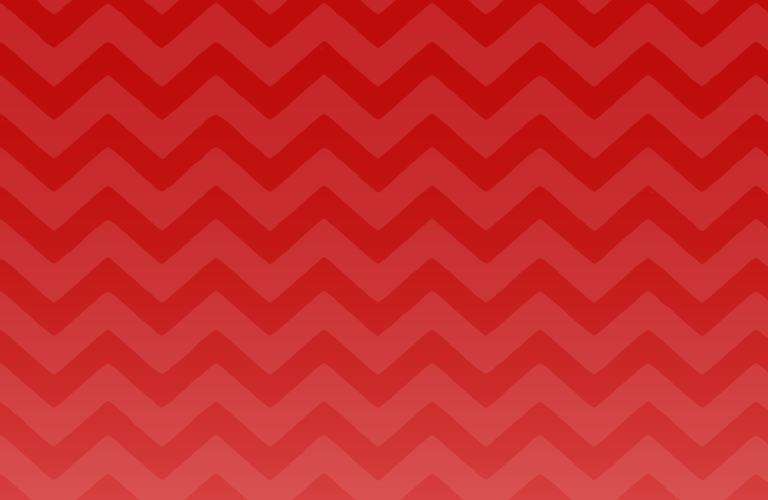
This pattern is drawn by a WebGL 1 fragment shader. Its source:

```glsl
precision highp float;

// Red chevron stripes: a rounded zigzag shifts horizontal bands, two tones
// alternate, and both tones brighten toward the bottom. Value noise roughens
// the band edges in patches, and a few faint specks sit in the dark bands.

uniform vec2 u_resolution;

const vec2  REPEATS     = vec2(7.11, 6.944); // zigzags across, stripes down
const float BAND_OFFSET = 0.354;  // upper edge of first light band, in rows
const float LIGHT_SHARE = 0.535;  // light part of each row
const float SLOPE       = 1.352;  // rows climbed per zigzag width
const float TIP_RADIUS  = 0.042;  // rounding of peaks and valleys
const float EDGE_WEAR   = 0.022;  // edge roughness, in rows
const float SPECK_ODDS  = 0.08;
const float SPECK_SIZE  = 0.012;

const vec3 DARK_TOP     = vec3(0.745, 0.045, 0.045);
const vec3 DARK_BOTTOM  = vec3(0.840, 0.250, 0.250);
const vec3 LIGHT_TOP    = vec3(0.775, 0.150, 0.155);
const vec3 LIGHT_BOTTOM = vec3(0.850, 0.320, 0.320);

float hash(vec2 p) {
    vec3 q = fract(vec3(p.xyx) * 0.1031);
    q += dot(q, q.yzx + 33.33);
    return fract((q.x + q.y) * q.z);
}

float noise(vec2 p) {
    vec2 i = floor(p);
    vec2 f = fract(p);
    f = f * f * (3.0 - 2.0 * f);
    float a = mix(hash(i), hash(i + vec2(1.0, 0.0)), f.x);
    float b = mix(hash(i + vec2(0.0, 1.0)), hash(i + vec2(1.0, 1.0)), f.x);
    return mix(a, b, f.y);
}

// Downward shift of the bands, with peaks at whole x and round tips.
float zigzag(float x) {
    float fromPeak = abs(fract(x + 0.5) - 0.5);
    float fromValley = 0.5 - fromPeak;
    float r2 = TIP_RADIUS * TIP_RADIUS;
    return 0.5 * SLOPE * (sqrt(fromPeak * fromPeak + r2)
                        - sqrt(fromValley * fromValley + r2));
}

// Rough edges that come and go over the surface.
float edgeWear(vec2 p) {
    float patches = smoothstep(0.3, 0.8, noise(p * 2.3 + 7.0));
    return EDGE_WEAR * (0.25 + patches) * (noise(p * vec2(15.0, 10.0)) - 0.5);
}

// Sparse dots just below the upper tip of a dark band.
float speck(vec2 p, float pixel) {
    float column = floor(p.x + 0.5);
    float tip = BAND_OFFSET + LIGHT_SHARE + zigzag(0.0) + 0.09;
    float row = floor(p.y - tip + 0.5);
    vec2 id = vec2(column, row) + 20.0;
    vec2 center = vec2(column + 0.08 * (hash(id + 31.0) - 0.5), row + tip);
    vec2 d = (p - center) * vec2(1.5, 1.0);
    float dotMask = 1.0 - smoothstep(SPECK_SIZE - pixel, SPECK_SIZE + pixel, length(d));
    return dotMask * step(hash(id), SPECK_ODDS);
}

void main() {
    vec2 uv = gl_FragCoord.xy / u_resolution;
    float depth = 1.0 - uv.y;
    vec2 p = vec2(uv.x, depth) * REPEATS;
    float pixel = REPEATS.y / u_resolution.y;

    // Signed distance into the light band, measured in rows
    float band = p.y - BAND_OFFSET - zigzag(p.x) - 0.5 * LIGHT_SHARE;
    float inside = 0.5 * LIGHT_SHARE - abs(fract(band + 0.5) - 0.5);
    inside += edgeWear(p);
    float light = smoothstep(-0.7 * pixel, 0.7 * pixel, inside);

    // Vertical fade, slow at the top and faster below
    float fade = depth * depth;
    vec3 darkTone = mix(DARK_TOP, DARK_BOTTOM, fade);
    vec3 lightTone = mix(LIGHT_TOP, LIGHT_BOTTOM, fade);

    float cover = max(light, 0.6 * speck(p, pixel));
    gl_FragColor = vec4(mix(darkTone, lightTone, cover), 1.0);
}
```
